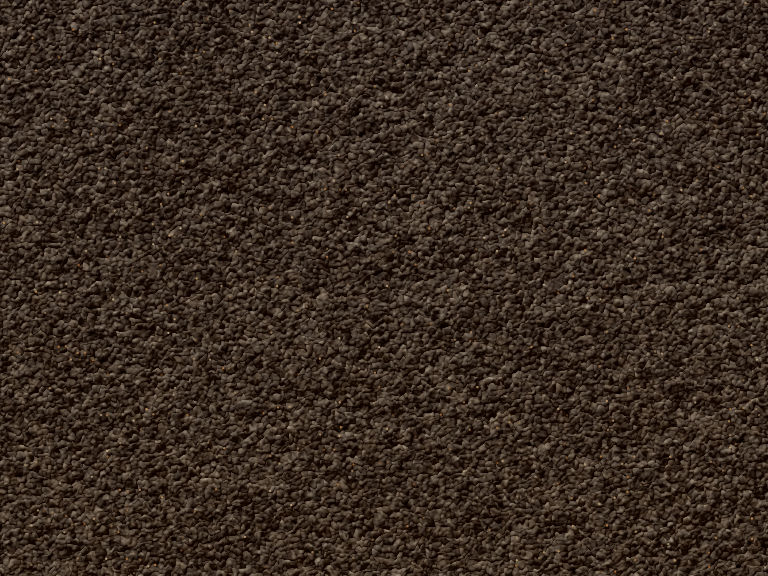
This texture is drawn by a Shadertoy shader. Its source:

```glsl
// Dark, damp soil: fine crumbly grit over soft grains and small clumps,
// lit from above, with a few loose clods and tiny golden glints.
// Every layer adds to one tone, which a brown ramp turns into colour.

const vec2 LIGHT = vec2(-0.42, 0.907);

vec3 hash3(vec2 p) {
    vec3 q = fract(p.xyx * vec3(0.1031, 0.1030, 0.0973));
    q += dot(q, q.yxz + 33.33);
    return fract((q.xxy + q.yzz) * q.zyx);
}

float noise(vec2 p) {
    vec2 i = floor(p), f = fract(p);
    f = f * f * (3.0 - 2.0 * f);
    float low = mix(hash3(i).x, hash3(i + vec2(1, 0)).x, f.x);
    float high = mix(hash3(i + vec2(0, 1)).x, hash3(i + vec2(1, 1)).x, f.x);
    return mix(low, high, f.y);
}

// Two independent noises as a centred offset
vec2 wobble(vec2 p) {
    return vec2(noise(p), noise(p + 91.0)) - 0.5;
}

// Soft Voronoi grains: x = slope towards light, y = own shade, z = gap depth
vec3 grains(vec2 p) {
    vec2 cell = floor(p);
    vec3 sum = vec3(0.0);
    float total = 0.0;
    for (int y = -1; y <= 1; y++)
    for (int x = -1; x <= 1; x++) {
        vec2 id = cell + vec2(x, y);
        vec3 h = hash3(id);
        vec2 d = p - id - h.xy;
        float r2 = dot(d, d);
        float w = exp(-11.0 * r2);
        sum += w * vec3(dot(d, LIGHT), h.z - 0.5, r2);
        total += w;
    }
    return sum / total;
}

// Light and shadow of crumbs, from small clumps down to grit
float relief(vec2 p) {
    float sum = 0.0, scale = 26.0, gain = 0.055;
    for (int i = 0; i < 4; i++) {
        vec2 q = p * scale + 37.0 * float(i);
        sum += gain * (noise(q) - noise(q + 0.6 * LIGHT));
        scale *= 1.95;
        gain *= 1.55;
    }
    return sum;
}

// Sparse lumps with a lit top and a shadow below
float clods(vec2 p, float density) {
    vec2 cell = floor(p);
    float tone = 0.0;
    for (int y = -1; y <= 1; y++)
    for (int x = -1; x <= 1; x++) {
        vec2 id = cell + vec2(x, y);
        vec3 h = hash3(id + 211.0);
        float radius = mix(0.16, 0.42, h.z * h.z);
        vec2 d = (p - id - h.xy) / radius;
        float present = step(hash3(id + 57.0).x, density);
        float body = 1.0 - smoothstep(0.7, 1.15, length(d));
        float shadow = 1.0 - smoothstep(0.4, 1.3, length(d + 0.8 * LIGHT));
        tone += present * mix(-0.10 * shadow, 0.03 + 0.08 * dot(d, LIGHT), body);
    }
    return tone;
}

// Small bright specks: x = strength, y = hue choice
vec2 glints(vec2 p, float blur) {
    vec2 id = floor(p);
    vec3 h = hash3(id + 401.0);
    vec3 k = hash3(id + 733.0);
    float d = length(fract(p) - 0.25 - 0.5 * h.xy);
    float speck = 1.0 - smoothstep(0.16 - blur, 0.16 + blur, d);
    return vec2(speck * step(k.x, 0.06) * mix(0.3, 1.0, h.z), k.y);
}

void mainImage(out vec4 fragColor, in vec2 fragCoord) {
    vec2 p = fragCoord / iResolution.y;
    vec2 warped = p + 0.006 * wobble(p * 60.0) + 0.005 * wobble(p * 150.0);

    vec3 fine = grains(warped * vec2(138, 150));
    vec3 coarse = grains(warped * vec2(66, 76) + 300.0);

    // Grain shading and crumbly relief
    float tone = 0.226;
    tone += 0.23 * fine.x + 0.24 * fine.y - 0.20 * (fine.z - 0.18);
    tone += 0.12 * coarse.x + 0.06 * coarse.y;
    tone += relief(p + 0.3 * (warped - p));

    // Faint broad patches, and clods gathered towards the upper right
    tone += 0.025 * (noise(p * 3.0 + 5.0) - 0.5);
    float corner = smoothstep(0.9, 1.9, p.x + p.y);
    float density = 0.03 + 0.24 * corner * noise(p * 4.0 + 17.0);
    tone += clods(warped * 34.0, density);
    tone = max(tone, 0.09 + 0.25 * (tone - 0.09));

    // Brown ramp, cooler at the top, with slight changes of hue per grain
    vec3 soil = mix(vec3(0.10, 0.048, 0.018), vec3(0.47, 0.415, 0.355),
                    (tone - 0.10) / 0.37);
    soil += vec3(-0.006, 0.0, 0.012) * (p.y - 0.5);
    soil += vec3(0.012, 0.0, -0.012) * coarse.y;

    // Golden to pale glints
    vec2 glint = glints(p * 84.0, 84.0 * 0.6 / iResolution.y);
    vec3 sparkle = mix(vec3(0.72, 0.46, 0.20), vec3(0.80, 0.72, 0.58), glint.y);
    soil = mix(soil, sparkle, glint.x * 0.9);

    fragColor = vec4(clamp(soil, 0.0, 1.0), 1.0);
}
```
